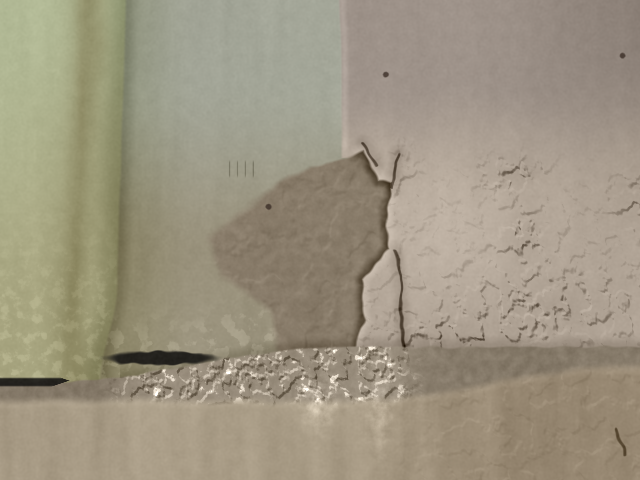
Reproduce this texture procedurally as a Shadertoy shader.

```glsl
// A weathered concrete wall: mossy column, grey panel with a bare brown patch,
// flaking pink wall and a ledge with rubble. Regions are distance functions with
// noisy edges; flakes are thresholded gradient noise lit by offset sampling.

vec2 hashGradient(vec2 cell) {
  vec3 h = fract(cell.xyx * vec3(.1031, .1030, .0973));
  h += dot(h, h.yzx + 33.33);
  return fract((h.xx + h.yz) * h.zy) * 2. - 1.;
}

float noise(vec2 p) {
  vec2 i = floor(p), f = fract(p), u = f * f * (3. - 2. * f), e = vec2(1, 0);
  return mix(
    mix(dot(hashGradient(i), f), dot(hashGradient(i + e), f - e), u.x),
    mix(dot(hashGradient(i + e.yx), f - e.yx), dot(hashGradient(i + 1.), f - 1.), u.x), u.y);
}

float fbm(vec2 p) {
  float sum = 0., amp = .6;
  for (int i = 0; i < 4; i++) {
    sum += amp * noise(p);
    p = mat2(1.6, 1.2, -1.2, 1.6) * p + 3.7;
    amp *= .5;
  }
  return sum;
}

float blob(vec2 p, vec2 center, vec2 radius) {
  vec2 d = (p - center) / radius;
  return exp(-dot(d, d));
}

float segment(vec2 p, vec2 a, vec2 b) {
  vec2 ab = b - a;
  return length(p - a - ab * clamp(dot(p - a, ab) / dot(ab, ab), 0., 1.));
}

// Signed distance to the bare patch, negative inside
float barePatch(vec2 p) {
  vec2 v[14] = vec2[14](vec2(.712, .67), vec2(.599, .632), vec2(.434, .505),
    vec2(.46, .427), vec2(.564, .354), vec2(.582, .255), vec2(.735, .27), vec2(.759, .332),
    vec2(.755, .418), vec2(.812, .483), vec2(.805, .54), vec2(.816, .622), vec2(.79, .625),
    vec2(.757, .685));
  float d = 9., side = 1.;
  for (int i = 0, j = 13; i < 14; j = i, i++) {
    vec2 a = v[i], b = v[j];
    d = min(d, segment(p, a, b));
    if ((a.y > p.y) != (b.y > p.y) && p.x < (b.x - a.x) * (p.y - a.y) / (b.y - a.y) + a.x)
      side = -side;
  }
  return side * d;
}

float flake(vec2 p) { return smoothstep(-.06, .06, fbm(p)); }

// Positive on shaded rims, negative on lit rims
float emboss(vec2 p, float scale) {
  return flake((p + vec2(-.003, .005)) * scale) - flake(p * scale);
}

void mainImage(out vec4 fragColor, in vec2 fragCoord) {
  vec2 p = fragCoord / iResolution.y;
  float aa = 1.5 / iResolution.y;
  float broad = fbm(p * 4.), fine = fbm(p * 45.), streak = fbm(p * vec2(22, 2.5));
  vec2 w = p + .008 * vec2(noise(p * 38.), noise(p * 38. + 17.));

  // Flaking wall
  vec3 col = mix(vec3(.7, .65, .595), vec3(.62, .575, .54), smoothstep(.62, .85, p.y + .1 * broad));
  col += .05 * blob(p, vec2(.94, .52), vec2(.15)) + .03 * streak;
  col -= .08 * blob(p, vec2(1.38, 1), vec2(.25, .35));
  float chips = blob(p, vec2(1.07, .635), vec2(.06, .035)) + blob(p, vec2(1.09, .505), vec2(.05))
    + blob(p, vec2(1.13, .36), vec2(.19, .07)) + blob(p, vec2(.94, .3), vec2(.12, .035))
    + .6 * blob(p, vec2(1.32, .58), vec2(.04, .06)) + .4 * blob(p, vec2(.84, .64), vec2(.03, .07));
  float rim = emboss(w, 23.);
  col -= min(chips, 1.) * (.27 * max(rim, 0.) + .07 * min(rim, 0.) + .025);
  col -= .06 * max(rim, 0.) * smoothstep(.72, .55, p.y);

  // Painted panel with a pale seam
  vec3 panel = mix(vec3(.6, .57, .485), vec3(.64, .65, .595), smoothstep(.45, .85, p.y));
  panel -= vec3(.055, .05, .08) * smoothstep(.42, .24, p.x);
  panel += .04 * streak + .03 * broad;
  panel += .06 * smoothstep(.42, .3, p.y + .15 * broad) * smoothstep(0., .12, fbm(p * 32.));
  float seam = p.x - .72 + .012 * p.y + .004 * noise(p * 12.);
  col = mix(col, panel, smoothstep(aa, -aa, p.y > .67 ? seam : p.x - .74));
  col += .06 * smoothstep(.012, 0., abs(seam - .007)) * smoothstep(.66, .7, p.y);

  // Tick marks
  float tick = abs(fract((p.x - .47) / .0165) - .5) * .0165;
  col -= .13 * step(abs(p.x - .503), .033) * smoothstep(.02, .012, abs(p.y - .648))
    * smoothstep(.0025, .0005, tick);

  // Bare patch, shaded under its broken right rim
  float patchD = barePatch(w), broken = smoothstep(.72, .755, p.x);
  vec3 bare = vec3(.535, .485, .415) + .055 * broad + .05 * fine - .045 * emboss(w, 12.);
  float soft = mix(.012, aa, smoothstep(.45, .75, p.x));
  bare -= .22 * broken * smoothstep(-.022, 0., patchD);
  col += .07 * broken * smoothstep(.02, 0., patchD);
  col = mix(col, bare, smoothstep(soft, -soft, patchD));

  // Cracks beside the loose strip
  float crack = min(segment(w, vec2(.823, .48), vec2(.835, .41)), segment(w, vec2(.835, .41), vec2(.84, .275)));
  crack = min(crack, segment(w, vec2(.757, .7), vec2(.785, .655)));
  crack = min(crack, segment(w, vec2(.83, .68), vec2(.817, .61)));
  col -= .33 * smoothstep(.005, .001, crack) + .08 * smoothstep(.025, 0., crack);

  // Rounded mossy column
  float edge = p.x - .232 - .03 * p.y + .03 * smoothstep(.4, .2, p.y) + .004 * noise(p * 9.);
  vec3 column = mix(vec3(.655, .645, .5), vec3(.7, .73, .59), smoothstep(.3, 1., p.y - p.x * .6));
  float moss = blob(p, vec2(mix(.135, .185, p.y) - .03 * broad, p.y), vec2(.035));
  column = mix(column, vec3(.51, .49, .34), moss * (.62 + .8 * streak));
  column -= .14 * smoothstep(-.06, 0., edge);
  column += .05 * streak + .05 * smoothstep(0., .2, fine) * smoothstep(.6, .25, p.y);
  col -= .1 * smoothstep(.035, 0., edge);
  col = mix(col, column, smoothstep(.004, -.004, edge));

  // Ledge: dusty top, stained front
  float base = .205 + .072 * smoothstep(.1, .72, p.x) + .008 * noise(p * 25.);
  float lip = .165 + .07 * smoothstep(.75, 1.3, p.x) + .008 * noise(p * 16.);
  vec3 front = mix(vec3(.66, .61, .525), vec3(.595, .535, .45), smoothstep(.6, 1.1, p.x));
  front += .075 * streak + .05 * broad - .04 * emboss(w, 18.) * smoothstep(.7, 1., p.x);
  front += .04 * smoothstep(.02, 0., abs(p.y - lip));
  vec3 top = vec3(.52, .475, .41) + .06 * broad + .08 * fine;
  top += smoothstep(.2, .3, p.x) * smoothstep(.9, .8, p.x)
    * (.075 - .22 * emboss(p, 32.) + .3 * smoothstep(.16, .3, fine));
  vec3 ledge = mix(front, top, smoothstep(-.012, .012, p.y - lip));
  float lime = blob(p, vec2(.665, .165), vec2(.035, .05)) + .7 * blob(p, vec2(.79, .16), vec2(.03, .09));
  ledge += lime * (.11 + .35 * fine);
  col -= .09 * smoothstep(.03, 0., p.y - base) * step(.25, p.x);
  col = mix(col, ledge, smoothstep(aa, -aa, p.y - base));

  // Dark gaps, front chip, pits and grain
  float gap = max(abs(p.y - .204) - .009, p.x - .145 + 3. * abs(p.y - .207));
  gap = min(gap, (length((w - vec2(.335, .254)) / vec2(.115, .014)) - 1.) * .014);
  col = mix(col, vec3(.1, .095, .085), .92 * smoothstep(.002, -.003, gap));
  col -= .25 * smoothstep(.005, .001, segment(w, vec2(1.283, .105), vec2(1.302, .05)));
  float pit = min(length(p - vec2(.804, .844)), min(length(p - vec2(1.297, .884)), length(p - vec2(.559, .569))));
  col = mix(col, vec3(.25, .2, .17), .85 * smoothstep(.008, .004, pit + .004 * fine));
  col += .035 * fine + .02 * noise(p * 160.);
  fragColor = vec4(clamp(col, 0., 1.), 1);
}
```
